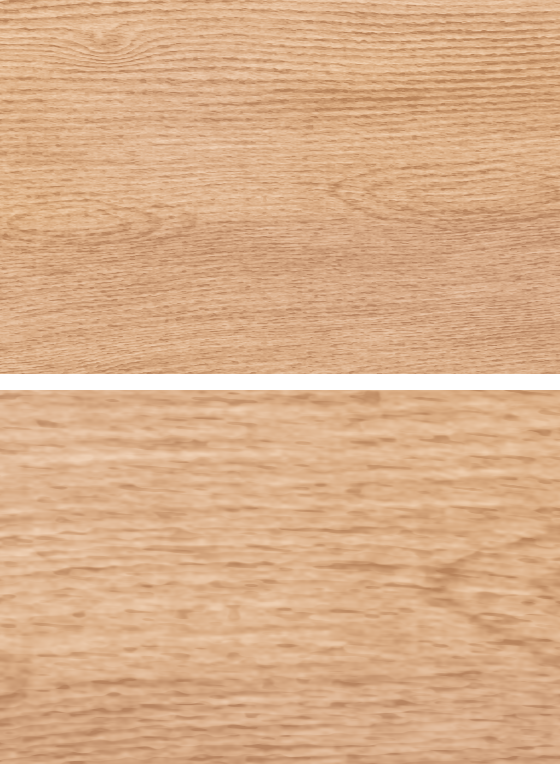
Top: the whole. Bottom: its middle third, enlarged.
Reproduce this texture procedurally as a WebGL 2 fragment shader.

```glsl
#version 300 es
precision highp float;
// Pale oak board: horizontal growth rings, a small knot, faint arches and fine pores.

uniform vec2 u_resolution;
out vec4 fragColor;

const vec3 DARK_OAK  = vec3(0.725, 0.52, 0.365);
const vec3 MID_OAK   = vec3(0.855, 0.675, 0.516);
const vec3 LIGHT_OAK = vec3(0.935, 0.81, 0.695);
const vec2 KNOT = vec2(0.29, 0.873);

float hash(vec2 cell) {
    uvec2 q = uvec2(ivec2(cell)) * uvec2(1597334673u, 3812015801u);
    uint n = (q.x ^ q.y) * 1597334673u;
    n = (n ^ (n >> 15)) * 2246822519u;
    return float((n ^ (n >> 13)) >> 8) / 16777216.0;
}

float noise(vec2 p) {
    vec2 i = floor(p), f = fract(p);
    f = f * f * (3.0 - 2.0 * f);
    float low  = mix(hash(i), hash(i + vec2(1, 0)), f.x);
    float high = mix(hash(i + vec2(0, 1)), hash(i + vec2(1, 1)), f.x);
    return mix(low, high, f.y);
}

// Noise centred on zero.
float wobble(vec2 p) {
    return noise(p) - 0.5;
}

float bump(vec2 p, vec2 center, vec2 radius) {
    vec2 d = (p - center) / radius;
    return exp(-dot(d, d));
}

// Height across the grain; its contours are the growth lines.
float grainHeight(vec2 p) {
    float h = p.y - p.x * mix(0.09, 0.01, p.y);
    h += 0.045 * wobble(p * vec2(1.7, 3.0) + 11.0);
    h += 0.014 * wobble(p * vec2(5.0, 12.0) + 37.0);
    h += 0.055 * bump(p, KNOT, vec2(0.085, 0.045));
    h += 0.03 * bump(p, vec2(1.27, 0.50), vec2(0.32, 0.075));
    h += 0.03 * bump(p, vec2(0.20, 0.39), vec2(0.25, 0.055));
    return h;
}

// Slow darkening followed by a crisp edge, once per ring.
float ring(float t) {
    float f = fract(t);
    return smoothstep(0.15, 0.78, f) * (1.0 - smoothstep(0.82, 1.0, f));
}

// Nested rounded arches, fading away from their outer edge.
float arches(vec2 p, vec2 center, vec2 radius, float count) {
    float d = length((p - center) / radius);
    d += 0.20 * wobble(p * vec2(9.0, 16.0)) + 0.06 * wobble(p * vec2(70.0, 130.0));
    float line = ring(d * count);
    return line * line * (1.0 - smoothstep(0.9, 1.35, d)) * smoothstep(0.1, 0.6, d);
}

// Short dark dashes along the grain.
float pores(vec2 p, vec2 scale) {
    return smoothstep(0.56, 0.82, noise(p * scale));
}

vec3 oak(float tone) {
    vec3 lower = mix(DARK_OAK, MID_OAK, clamp(tone * 2.0, 0.0, 1.0));
    return mix(lower, LIGHT_OAK, clamp(tone * 2.0 - 1.0, 0.0, 1.0));
}

void main() {
    vec2 p = gl_FragCoord.xy / u_resolution.y;
    float h = grainHeight(p);
    float bend = 0.03 * wobble(p * vec2(2.5, 4.0));
    vec2 fibre = vec2(p.x, p.y - p.x * mix(0.10, 0.01, p.y) + bend);
    vec2 slanted = vec2(fibre.x, fibre.y + 0.10 * p.x);

    // Zones: bold rings above, calm centre, dense grain below.
    float upper = smoothstep(0.54, 0.78, p.y + 0.08 * wobble(p * 3.0));
    float lower = 1.0 - smoothstep(0.36, 0.45, p.y + 0.3 * (h - p.y));
    float calm = (1.0 - upper) * (1.0 - lower);

    // Rings with slightly ragged edges and uneven spacing.
    float ragged = h + 0.0055 * wobble(slanted * vec2(75.0, 230.0));
    float spacing = 1.8 * noise(vec2(p.x * 0.6, h * 11.0));
    float wide = ring(ragged * 42.0 + spacing);
    float fine = ring(ragged * 82.0 + spacing * 2.0);
    float patches = 0.45 + 1.1 * noise(p * vec2(3.0, 11.0) + 71.0);
    float rings = wide * (0.38 * upper + 0.15 * calm + 0.08 * lower);
    rings += fine * (0.06 * upper + 0.12 * calm + 0.20 * lower);

    // Broad streaks, long thin fibres and a short crisp grain.
    float tone = 0.65 + 0.09 * upper + 0.05 * calm - 0.04 * lower;
    tone += 0.25 * wobble(vec2(p.x * 1.1, h * 11.0) + 5.0);
    tone += 0.17 * wobble(vec2(p.x * 2.0, h * 45.0) + 53.0);
    tone += 0.20 * wobble(vec2(fibre.x * 7.0, fibre.y * 170.0) + 19.0);
    tone += 0.20 * wobble(fibre * vec2(28.0, 260.0) + 83.0);
    tone += 0.24 * wobble(slanted * vec2(90.0, 300.0) + 47.0);
    tone += 0.16 * wobble(p * vec2(190.0, 330.0) + 7.0);
    tone -= rings * patches;

    // Pores gather on the dark part of each ring.
    float pore = pores(slanted + 3.0, vec2(65.0, 290.0));
    tone -= pore * (0.08 + 0.22 * mix(wide, fine, lower));

    // Faint arches in the calm centre.
    float arch = arches(p, vec2(1.30, 0.475), vec2(0.42, 0.095), 4.0);
    arch += arches(p, vec2(0.18, 0.405), vec2(0.33, 0.07), 3.5);
    tone -= 0.30 * arch * (0.4 + noise(slanted * vec2(90.0, 230.0)));

    // Dark seam under the arches and the heart of the knot.
    float seam = 0.425 + 0.02 * (p.x - 1.0) + 0.015 * wobble(p * vec2(5.0, 1.0));
    float seamShade = 1.0 - smoothstep(0.0, 0.014, abs(p.y - seam));
    tone -= 0.14 * seamShade * smoothstep(0.5, 1.0, p.x);
    tone -= 0.40 * bump(p, KNOT, vec2(0.03, 0.014)) * noise(p * vec2(60.0, 130.0));

    // Light falls off toward the lower and right edges.
    tone += 0.09 * (p.y - 0.5) - 0.06 * (p.x - 0.75);

    vec3 color = oak(clamp(tone, 0.0, 1.0));
    float tint = wobble(p * vec2(2.0, 5.0) + 29.0) + 0.35 * lower - 0.2 * calm;
    color += tint * vec3(-0.004, 0.004, 0.03);
    fragColor = vec4(color, 1.0);
}
```
